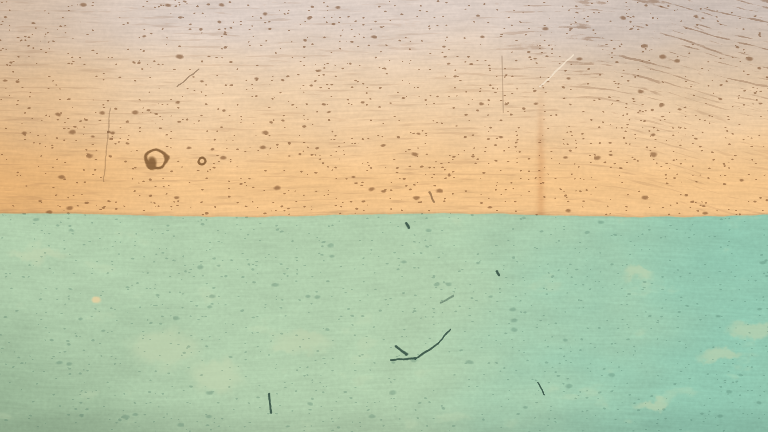
Reproduce this texture procedurally as a Shadertoy shader.

```glsl
vec2 hash2(vec2 p) {
    vec3 q = fract(p.xyx * vec3(0.1031, 0.1030, 0.0973));
    q += dot(q, q.yzx + 33.33);
    return fract((q.xx + q.yz) * q.zy);
}

float gradientDot(vec2 cell, vec2 offset) {
    return dot(hash2(cell + 200.0) * 2.0 - 1.0, offset);
}

float gradientNoise(vec2 p) {
    vec2 i = floor(p), f = p - i;
    vec2 u = f * f * f * (f * (f * 6.0 - 15.0) + 10.0);
    vec2 e = vec2(1.0, 0.0);
    return 1.4 * mix(mix(gradientDot(i, f), gradientDot(i + e, f - e), u.x),
                     mix(gradientDot(i + e.yx, f - e.yx), gradientDot(i + 1.0, f - 1.0), u.x), u.y);
}

float fbm(vec2 p) {
    float sum = 0.0, amp = 0.55;
    for (int i = 0; i < 4; i++) {
        sum += amp * gradientNoise(p);
        p = mat2(1.6, 1.2, -1.2, 1.6) * p + 7.3;
        amp *= 0.5;
    }
    return sum;
}

// Soft stroke between two points
float stroke(vec2 p, vec2 a, vec2 b, float width) {
    vec2 d = b - a;
    float t = clamp(dot(p - a, d) / dot(d, d), 0.0, 1.0);
    return 1.0 - smoothstep(width * 0.4, width + 0.0015, length(p - a - d * t));
}

float blob(vec2 p, vec2 centre, vec2 radius) {
    return 1.0 - smoothstep(0.5, 1.2, length((p - centre) / radius));
}

// Sparse pits, one candidate per cell
float specks(vec2 p, float scale, float density) {
    vec2 q = p * scale, cell = floor(q);
    vec2 rnd = hash2(cell + scale), spot = hash2(cell + 71.0);
    vec2 d = (q - cell - 0.25 - 0.5 * spot) * vec2(0.6, 1.0);
    float radius = 0.06 + 0.14 * rnd.y;
    return step(rnd.x, density) * (1.0 - smoothstep(radius * 0.5, radius + 0.09, length(d)));
}

void mainImage(out vec4 fragColor, in vec2 fragCoord) {
    vec2 p = fragCoord / iResolution.y;
    vec2 rough = p + 0.004 * vec2(fbm(p * 45.0), fbm(p * 45.0 + 19.0));
    float cloud = fbm(p * vec2(3.0, 5.0));
    float patchy = fbm(p * vec2(9.0, 17.0) + 4.0);

    // Brush grain, bending gently across the wall
    vec2 brush = vec2(p.x, p.y + 0.012 * sin(p.x * 4.0) + 0.008 * cloud);
    float grain = gradientNoise(brush * vec2(9.0, 150.0)) + 0.7 * gradientNoise(brush * vec2(25.0, 280.0));
    float grit = fbm(p * 110.0);

    // Upper paint: lilac grey down to warm orange
    vec3 peach = mix(vec3(0.95, 0.77, 0.55), vec3(0.93, 0.81, 0.67), smoothstep(0.56, 0.80, p.y + 0.06 * cloud));
    peach = mix(peach, vec3(0.87, 0.81, 0.77), smoothstep(0.76, 0.98, p.y + 0.06 * cloud));
    peach *= 1.0 + 0.035 * grain + 0.045 * grit + 0.04 * patchy;
    peach *= 1.0 - vec3(0.06, 0.10, 0.16) * smoothstep(0.45, 0.0, p.x);

    // Dark dry bristle lines, strongest toward the upper right
    float slant = p.y + 0.22 * (p.x - 1.35) * smoothstep(1.2, 1.7, p.x);
    float bristle = gradientNoise(vec2(p.x * 7.0, slant * 135.0)) + 0.5 * gradientNoise(vec2(p.x * 30.0, slant * 190.0));
    float corner = smoothstep(1.0, 1.6, p.x) * smoothstep(0.68, 0.9, p.y);
    float wear = 0.22 + 0.6 * corner + 0.3 * max(cloud, 0.0);
    peach = mix(peach, vec3(0.56, 0.41, 0.30), 0.6 * wear * smoothstep(0.22, 0.65, bristle + 0.35 * grit));
    peach *= 1.0 - 0.08 * corner;

    // Lower paint: pale sage, aqua at right, dull at lower left
    vec3 mint = mix(vec3(0.70, 0.81, 0.68), vec3(0.57, 0.78, 0.69), smoothstep(0.9, 1.75, p.x + 0.25 * cloud - 0.2 * (p.y - 0.25)));
    mint = mix(mint, vec3(0.58, 0.69, 0.57), 0.9 * smoothstep(0.48, 0.0, length(p * vec2(0.8, 1.0)) + 0.2 * cloud));
    mint *= 1.0 + 0.025 * grain + 0.05 * grit + 0.05 * patchy;
    mint *= 1.0 - 0.07 * smoothstep(0.08, 0.0, p.y);
    float faded = 0.45 * smoothstep(0.22, 0.42, patchy);
    vec2 flake = p + 0.035 * vec2(patchy, fbm(p * 22.0));
    faded += blob(flake, vec2(0.09, 0.41), vec2(0.07, 0.018)) + blob(flake, vec2(0.38, 0.19), vec2(0.09, 0.05));
    faded += blob(flake, vec2(0.50, 0.13), vec2(0.07, 0.04)) + blob(flake, vec2(0.70, 0.21), vec2(0.07, 0.03));
    faded += blob(flake, vec2(1.48, 0.365), vec2(0.04, 0.015)) + blob(flake, vec2(1.74, 0.235), vec2(0.06, 0.018));
    faded += blob(flake, vec2(1.67, 0.18), vec2(0.06, 0.014)) + blob(flake, vec2(1.51, 0.065), vec2(0.05, 0.012));
    mint = mix(mint, vec3(0.77, 0.83, 0.69), 0.55 * min(faded, 1.0));

    // Uneven seam with a thin shaded lip
    float seam = 0.502 + 0.004 * sin(p.x * 6.5 + 1.2) + 0.004 * fbm(vec2(p.x * 16.0, 3.0));
    float upper = smoothstep(-0.002, 0.002, p.y - seam);
    vec3 col = mix(mint, peach, upper);
    col *= 1.0 - 0.10 * exp(-abs(p.y - seam - 0.002) * 350.0);

    // Scattered pits
    float pits = 0.0;
    for (int i = 0; i < 3; i++) {
        float layer = float(i);
        pits += specks(rough + layer * 3.7, 40.0 + 35.0 * layer, 0.035 + 0.02 * layer + 0.04 * upper * smoothstep(-0.1, 0.3, cloud));
    }
    vec3 dirt = mix(vec3(0.24, 0.40, 0.34), vec3(0.45, 0.29, 0.17), upper);
    col = mix(col, dirt, min(pits, 1.0) * (0.25 + 0.3 * upper));

    // Chipped rings
    float chip = abs(length((rough - vec2(0.363, 0.63)) * vec2(0.9, 1.0)) - 0.022 - 0.010 * gradientNoise(p * 35.0));
    float hole = abs(length(rough - vec2(0.468, 0.627)) - 0.008);
    float rings = (1.0 - smoothstep(0.001, 0.005, chip)) + (1.0 - smoothstep(0.001, 0.004, hole));
    rings += blob(rough, vec2(0.352, 0.622), vec2(0.012, 0.016));
    col = mix(col, vec3(0.40, 0.26, 0.13), 0.7 * min(rings, 1.0));

    // Cracks and nicks
    float cracks = stroke(rough, vec2(0.905, 0.167), vec2(0.962, 0.170), 0.002) + stroke(rough, vec2(0.962, 0.170), vec2(1.015, 0.205), 0.002);
    cracks += stroke(rough, vec2(1.015, 0.205), vec2(1.042, 0.238), 0.0015) + stroke(rough, vec2(0.917, 0.198), vec2(0.942, 0.179), 0.0035);
    cracks += stroke(rough, vec2(0.623, 0.088), vec2(0.627, 0.045), 0.0025) + stroke(rough, vec2(1.245, 0.115), vec2(1.261, 0.085), 0.001);
    cracks += stroke(rough, vec2(1.150, 0.372), vec2(1.155, 0.363), 0.003) + stroke(rough, vec2(0.940, 0.482), vec2(0.946, 0.472), 0.003);
    cracks += 0.5 * stroke(rough, vec2(1.02, 0.30), vec2(1.05, 0.315), 0.002);
    cracks += 0.6 * stroke(rough, vec2(0.995, 0.555), vec2(1.004, 0.533), 0.002) + 0.5 * stroke(rough, vec2(0.41, 0.80), vec2(0.46, 0.84), 0.001);
    cracks += 0.3 * stroke(rough, vec2(0.255, 0.75), vec2(0.24, 0.58), 0.001) + 0.25 * stroke(p, vec2(1.162, 0.87), vec2(1.165, 0.74), 0.001);
    col = mix(col, dirt * 0.65, 0.8 * min(cracks, 1.0));

    // Vertical stain, pale scratch and bare spot
    float stain = exp(-pow((rough.x - 1.252) * 110.0, 2.0)) * smoothstep(0.85, 0.65, p.y) * upper;
    col *= 1.0 - vec3(0.06, 0.10, 0.13) * stain;
    float scratch = stroke(rough, vec2(1.25, 0.80), vec2(1.327, 0.873), 0.0015);
    col = mix(col, vec3(0.97, 0.91, 0.82), 0.75 * scratch);
    col = mix(col, vec3(0.92, 0.82, 0.63), 0.8 * blob(rough, vec2(0.222, 0.306), vec2(0.012, 0.009)));

    fragColor = vec4(clamp(col, 0.0, 1.0), 1.0);
}
```
